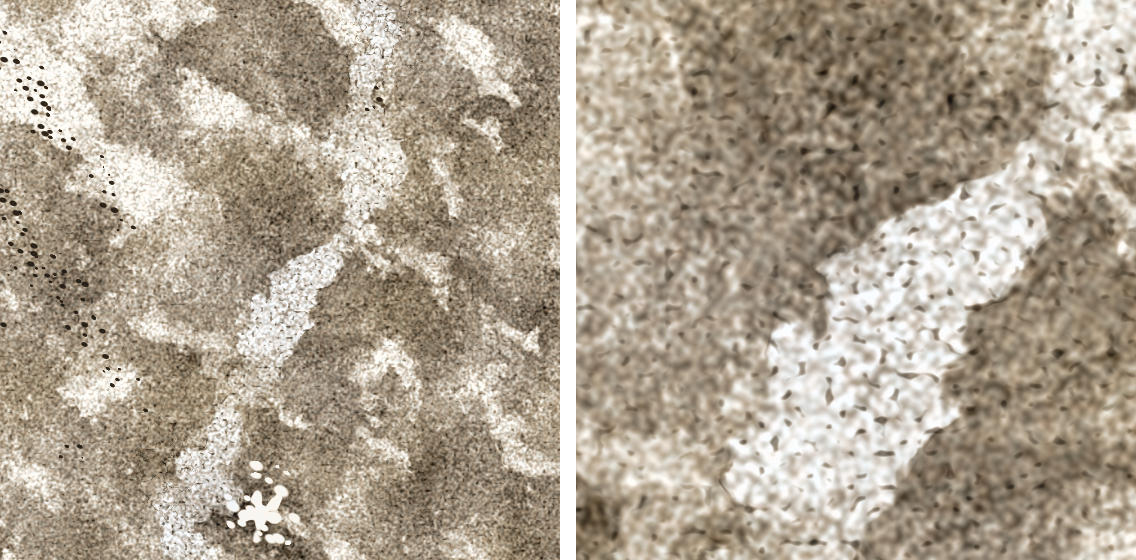
Left: the whole. Right: its middle third, enlarged.
This texture is drawn by a WebGL 1 fragment shader. Its source:

```glsl
precision highp float;
// Mottled brown stone in thin section: cloudy brown ground, ragged pale patches,
// a stippled diagonal vein, trails of black specks and a burst of white chips.
// Warped gradient noise gives one tone value, which a colour ramp then tints.
uniform vec2 u_resolution;

vec2 hash2(vec2 p) {
  vec3 q = fract(p.xyx * vec3(0.1031, 0.1030, 0.0973));
  q += dot(q, q.yzx + 33.33);
  return fract((q.xx + q.yz) * q.zy);
}

float cornerSlope(vec2 cell, vec2 corner, vec2 f) {
  float angle = 6.2832 * hash2(cell + corner).x;
  return dot(vec2(cos(angle), sin(angle)), f - corner);
}

// Gradient noise, roughly -1 to 1
float noise(vec2 p) {
  vec2 cell = floor(p), f = p - cell;
  vec2 w = f * f * f * (f * (f * 6.0 - 15.0) + 10.0);
  float low = mix(cornerSlope(cell, vec2(0.0), f), cornerSlope(cell, vec2(1.0, 0.0), f), w.x);
  float high = mix(cornerSlope(cell, vec2(0.0, 1.0), f), cornerSlope(cell, vec2(1.0), f), w.x);
  return 1.4 * mix(low, high, w.y);
}

float fbm(vec2 p) {
  float sum = 0.0, gain = 1.0;
  for (int i = 0; i < 5; i++) {
    sum += gain * noise(p);
    p = mat2(1.6, 1.2, -1.2, 1.6) * p + 17.3;
    gain *= 0.55;
  }
  return sum;
}

vec2 rotate(vec2 p, float angle) {
  float c = cos(angle), s = sin(angle);
  return vec2(c * p.x - s * p.y, s * p.x + c * p.y);
}

float bump(vec2 p, vec2 centre, vec2 radius) {
  vec2 d = (p - centre) / radius;
  return exp(-dot(d, d));
}

// Scattered oval grains; density decides how many cells are filled
float grains(vec2 p, float cells, float density, float size) {
  vec2 q = p * cells, base = floor(q);
  float cover = 0.0;
  for (int k = 0; k < 9; k++) {
    vec2 id = base + vec2(mod(float(k), 3.0), floor(float(k) / 3.0)) - 1.0;
    vec2 pick = hash2(id + 71.7);
    float radius = size * mix(0.5, 1.2, pick.y) * smoothstep(0.0, 0.15, density - pick.x);
    float d = length((q - id - 0.1 - 0.8 * hash2(id)) * vec2(0.8, 1.2));
    cover = max(cover, step(0.02, radius) * (1.0 - smoothstep(radius * 0.6, radius + 0.001, d)));
  }
  return cover;
}

// Signed distance to the ragged edge of the wandering vein, negative inside
float veinDistance(vec2 p) {
  float centre = mix(0.34, 0.66, smoothstep(0.05, 0.78, p.y)) + 0.02 * noise(vec2(p.y * 6.0, 2.5));
  float halfWidth = 0.035 + 0.013 * sin(p.y * 20.3 - 6.96);
  return abs(p.x - centre) * 0.85 - halfWidth + 0.03 * fbm(p * 15.0);
}

vec3 rampStep(vec3 colour, vec3 next, float from, float to, float tone) {
  return mix(colour, next, clamp((tone - from) / (to - from), 0.0, 1.0));
}

vec3 stoneRamp(float tone) {
  vec3 c = rampStep(vec3(0.07, 0.05, 0.04), vec3(0.32, 0.27, 0.20), 0.07, 0.32, tone);
  c = rampStep(c, vec3(0.58, 0.52, 0.44), 0.32, 0.58, tone);
  c = rampStep(c, vec3(0.71, 0.65, 0.56), 0.58, 0.71, tone);
  c = rampStep(c, vec3(0.82, 0.78, 0.72), 0.71, 0.82, tone);
  c = rampStep(c, vec3(0.94, 0.92, 0.88), 0.82, 0.94, tone);
  return rampStep(c, vec3(1.0, 0.99, 0.97), 0.94, 1.02, tone);
}

void main() {
  vec2 uv = gl_FragCoord.xy / min(u_resolution.x, u_resolution.y);
  vec2 warped = uv + 0.025 * vec2(noise(uv * 9.0), noise(uv * 9.0 + 40.0));
  warped += 0.007 * vec2(noise(uv * 45.0), noise(uv * 45.0 + 20.0));
  // Brown ground with darker clouds and tan islands
  float tone = 0.6 + 0.18 * fbm(warped * 5.0 + 8.0) - 0.05 * smoothstep(0.2, 0.9, uv.x);
  tone += 0.09 * smoothstep(0.1, 0.25, fbm(warped * 7.0 + 90.0));
  // Pale patches, stretched down to the right
  float paleField = fbm(rotate(warped, 0.75) * vec2(5.5, 8.5) + 3.0) + 0.1 * noise(uv * 60.0);
  paleField += 0.8 * bump(uv, vec2(0.08, 0.92), vec2(0.2, 0.15));
  paleField += 0.8 * bump(rotate(warped - vec2(0.26, 0.67), 0.5), vec2(0.0), vec2(0.12, 0.045));
  float pale = smoothstep(0.24, 0.42, paleField);
  tone = mix(tone, 0.8 + 0.16 * smoothstep(0.35, 0.9, paleField) + 0.05 * noise(uv * 14.0), pale);
  // Vein with shaded flanks, broken outline and stippled filling
  float edge = veinDistance(warped);
  float vein = 1.0 - smoothstep(-0.008, 0.005, edge);
  vein *= 0.65 + 0.35 * smoothstep(-0.3, 0.1, noise(uv * 8.0 + 70.0));
  tone -= 0.2 * smoothstep(0.0, 0.6, noise(uv * 7.0 + 21.0)) * exp(-max(edge, 0.0) / 0.06);
  tone = mix(tone, 0.88 + 0.05 * noise(uv * 16.0), vein);
  float outline = 1.0 - smoothstep(0.001, 0.006, abs(edge));
  tone -= 0.25 * outline * smoothstep(0.1, 0.6, noise(uv * 23.0 + 5.0));
  float tangle = bump(uv, vec2(0.68, 0.94), vec2(0.1)) + bump(uv, vec2(0.3, 0.14), vec2(0.07, 0.12));
  tone -= 0.28 * tangle * (1.0 - smoothstep(0.0, 0.13, abs(fbm(uv * 24.0 + 33.0))));
  // Fine grain in uneven strength, with sparse dark flecks
  vec2 grainUv = rotate(uv, 0.6);
  float rough = 1.0 + 0.5 * noise(uv * 24.0 + 4.0);
  tone += rough * (0.21 * noise(grainUv * 170.0) + 0.14 * noise(grainUv * 95.0) + 0.09 * noise(uv * 48.0));
  tone -= (0.22 + 0.2 * vein) * smoothstep(0.3, 0.75, noise(uv * vec2(125.0, 150.0) + 9.0)) - 0.025;
  // Burst of white chips in a dark hollow
  vec2 burst = rotate(uv - vec2(0.47, 0.085), 0.5);
  float hollow = bump(burst, vec2(0.0), vec2(0.1, 0.085));
  float chips = grains(burst + 2.0, 32.0, 0.95 * smoothstep(0.2, 0.75, hollow), 0.38);
  float star = 0.03 + 0.009 * cos(5.0 * atan(burst.y, burst.x + 0.0001)) + 0.02 * noise(uv * 45.0);
  chips = max(chips, 1.0 - smoothstep(star - 0.004, star + 0.004, length(burst)));
  tone = mix(tone - 0.14 * hollow, 0.99, chips);
  // Black specks along parallel broken trails on the left
  float across = dot(uv, vec2(0.81, 0.59)) + 0.03 * noise(uv * 7.0);
  float trail = abs(fract((across - 0.53) / 0.155 + 0.5) - 0.5) * 0.155;
  float density = exp(-trail * trail / 0.001) * (1.0 - smoothstep(0.2, 0.31, uv.x));
  density *= smoothstep(-0.4, 0.3, noise(uv * 6.0 + 31.0)) * smoothstep(0.12, 0.22, uv.y);
  density += 0.8 * bump(uv, vec2(0.67, 0.83), vec2(0.025));
  tone = mix(tone, 0.12, 0.92 * grains(rotate(uv, 0.35) + 3.0, 55.0, 0.8 * density, 0.33));
  // Tint: warm and cool zones, coloured grain, bluish vein
  vec3 colour = stoneRamp(tone) + vec3(0.01, 0.0, -0.025) * noise(uv * 5.0 + 60.0) * (1.0 - pale);
  colour += vec3(0.02, -0.005, -0.02) * noise(uv * 100.0 + 50.0) + vec3(-0.012, 0.0, 0.02) * vein;
  gl_FragColor = vec4(clamp(colour, 0.0, 1.0), 1.0);
}
```
